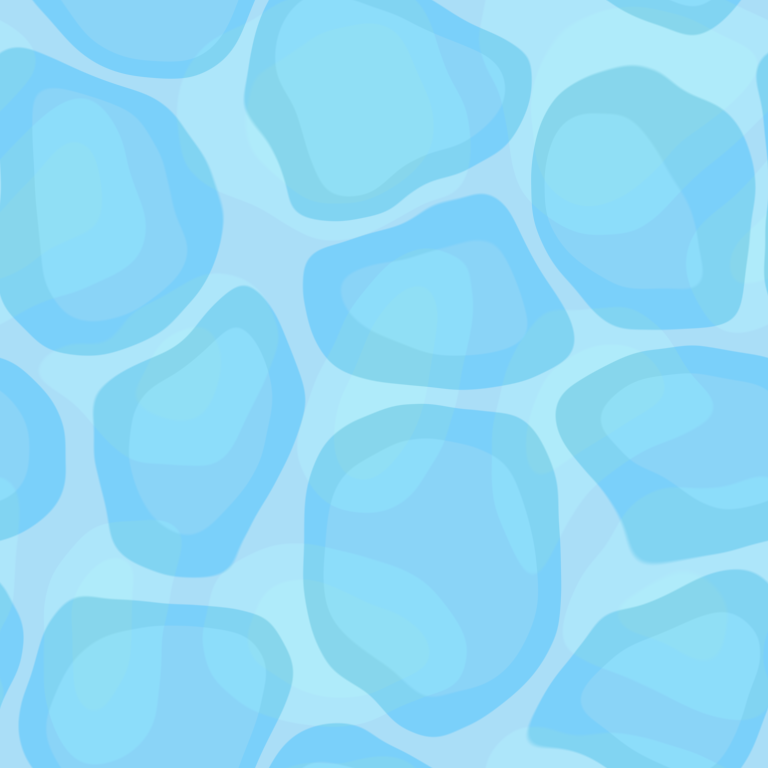
This texture is drawn by a WebGL 1 fragment shader. Its source:

```glsl
precision highp float;
// Stylised pool water: a pale web of light around rounded cells with a darker rim.
// Smoothed Voronoi edge distance, bent by wrapping noise, shapes the web; a second,
// wider web lies below it and tints everything in two flat steps of blue.
uniform vec2 u_resolution;

const float CELLS = 3.0; // cells per side, whole so that the texture tiles

vec2 hash2(vec2 p) {
  return fract(sin(vec2(dot(p, vec2(127.1, 311.7)), dot(p, vec2(269.5, 183.3)))) * 43758.5453);
}

// Two channels of value noise that wrap after `period` lattice steps.
vec2 wrapNoise(vec2 uv, float period, float seed) {
  vec2 p = uv * period;
  vec2 i = floor(p);
  vec2 f = fract(p);
  f = f * f * f * (f * (f * 6.0 - 15.0) + 10.0);
  vec2 a = hash2(mod(i, period) + seed);
  vec2 b = hash2(mod(i + vec2(1.0, 0.0), period) + seed);
  vec2 c = hash2(mod(i + vec2(0.0, 1.0), period) + seed);
  vec2 d = hash2(mod(i + 1.0, period) + seed);
  return mix(mix(a, b, f.x), mix(c, d, f.x), f.y);
}

vec2 site(vec2 cell, float seed) {
  return cell + 0.5 + 0.76 * (hash2(mod(cell, CELLS) + seed) - 0.5);
}

// Distance to the cell border in cell units, with corners rounded by a soft minimum.
float cellDepth(vec2 uv, float seed, float sharpness) {
  vec2 p = uv * CELLS;
  p += 0.34 * (wrapNoise(uv, 5.0, seed + 7.0) - 0.5);
  p += 0.05 * (wrapNoise(uv, 13.0, seed + 23.0) - 0.5);

  vec2 home = floor(p);
  vec2 nearestCell = home;
  vec2 nearest = vec2(0.0);
  float best = 100.0;
  for (int y = -1; y <= 1; y++) {
    for (int x = -1; x <= 1; x++) {
      vec2 cell = home + vec2(float(x), float(y));
      vec2 r = site(cell, seed) - p;
      if (dot(r, r) < best) {
        best = dot(r, r);
        nearest = r;
        nearestCell = cell;
      }
    }
  }

  float sum = 0.0;
  for (int y = -2; y <= 2; y++) {
    for (int x = -2; x <= 2; x++) {
      if (x == 0 && y == 0) continue;
      vec2 r = site(nearestCell + vec2(float(x), float(y)), seed) - p;
      float border = dot(0.5 * (nearest + r), normalize(r - nearest));
      sum += exp(-sharpness * border);
    }
  }
  return -log(sum) / sharpness;
}

// Flat colour steps: clear, middle and deep tint.
vec3 tinted(vec3 clear, vec3 middle, vec3 deep, vec2 tint) {
  return mix(mix(clear, middle, tint.x), deep, tint.y);
}

void main() {
  vec2 uv = gl_FragCoord.xy / u_resolution;
  float soft = 1.1 * CELLS / min(u_resolution.x, u_resolution.y);

  // Lower web: two nested steps of blue
  float lower = cellDepth(uv, 41.0, 8.0);
  vec2 tint = 1.0 - smoothstep(vec2(-soft), vec2(soft), vec2(lower) - vec2(0.18, 0.055));

  // Upper web, with uneven line and rim widths
  float depth = cellDepth(uv, 17.0, 10.0);
  vec2 uneven = wrapNoise(uv, 4.0, 59.0);
  float lineWidth = 0.012 + 0.03 * uneven.x;
  float rimWidth = 0.075 + 0.09 * uneven.y;
  float body = smoothstep(-soft, soft, depth - lineWidth);
  float heart = smoothstep(-soft, soft, depth - lineWidth - rimWidth);

  vec3 web = tinted(vec3(0.685, 0.92, 0.98), vec3(0.68, 0.90, 0.98), vec3(0.665, 0.87, 0.97), tint);
  vec3 rim = tinted(vec3(0.53, 0.84, 0.925), vec3(0.505, 0.83, 0.95), vec3(0.48, 0.815, 0.98), tint);
  vec3 water = tinted(vec3(0.565, 0.875, 0.96), vec3(0.55, 0.865, 0.98), vec3(0.54, 0.83, 0.97), tint);

  gl_FragColor = vec4(mix(web, mix(rim, water, heart), body), 1.0);
}
```
